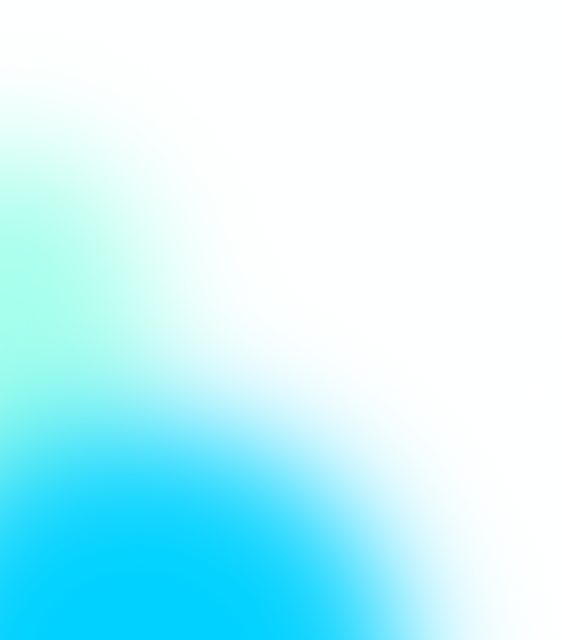
Write a Shadertoy shader that draws this background.

```glsl
// A white field with two soft pools of light: a tall mint glow on the left edge
// and a large cyan disc rising from the lower left. Each pool is an ellipse
// whose edge falls off like a Gaussian blur; cyan is laid over mint.

// Colours
const vec3 WHITE = vec3(0.998, 1.0, 1.0);
const vec3 MINT  = vec3(0.65, 1.0, 0.925);
const vec3 CYAN  = vec3(0.0, 0.82, 1.0);

// Places and sizes, in units of the canvas height
const vec2  MINT_CENTER = vec2(0.013, 0.455);
const vec2  MINT_RADII  = vec2(0.215, 0.286);
const float MINT_BLUR   = 0.092;
const vec2  CYAN_CENTER = vec2(0.221, -0.078);
const vec2  CYAN_RADII  = vec2(0.401);
const float CYAN_BLUR   = 0.095;

const float DITHER = 1.0 / 255.0;

// Hash without sine, 0 to 1
float hash(vec2 p) {
    vec3 q = fract(vec3(p.xyx) * 0.1031);
    q += dot(q, q.yzx + 33.33);
    return fract((q.x + q.y) * q.z);
}

// Approximate signed distance to an ellipse
float ellipseDistance(vec2 p, vec2 radii) {
    float k = length(p / radii);
    float slope = length(p / (radii * radii));
    return k < 0.001 ? -min(radii.x, radii.y) : k * (k - 1.0) / slope;
}

// Coverage of a Gaussian-blurred edge: one inside, zero outside
float blurredEdge(float distanceToEdge, float blur) {
    float z = clamp(distanceToEdge / blur, -4.0, 4.0);
    return 0.5 - 0.5 * tanh(0.7979 * z * (1.0 + 0.0447 * z * z));
}

float glow(vec2 p, vec2 center, vec2 radii, float blur) {
    return blurredEdge(ellipseDistance(p - center, radii), blur);
}

void mainImage(out vec4 fragColor, in vec2 fragCoord) {
    vec2 p = fragCoord / iResolution.y;

    // Layers, back to front
    vec3 color = WHITE;
    color = mix(color, MINT, glow(p, MINT_CENTER, MINT_RADII, MINT_BLUR));
    color = mix(color, CYAN, glow(p, CYAN_CENTER, CYAN_RADII, CYAN_BLUR));

    // Fine dither against banding
    color += (hash(fragCoord) - 0.5) * DITHER;
    fragColor = vec4(clamp(color, 0.0, 1.0), 1.0);
}
```
